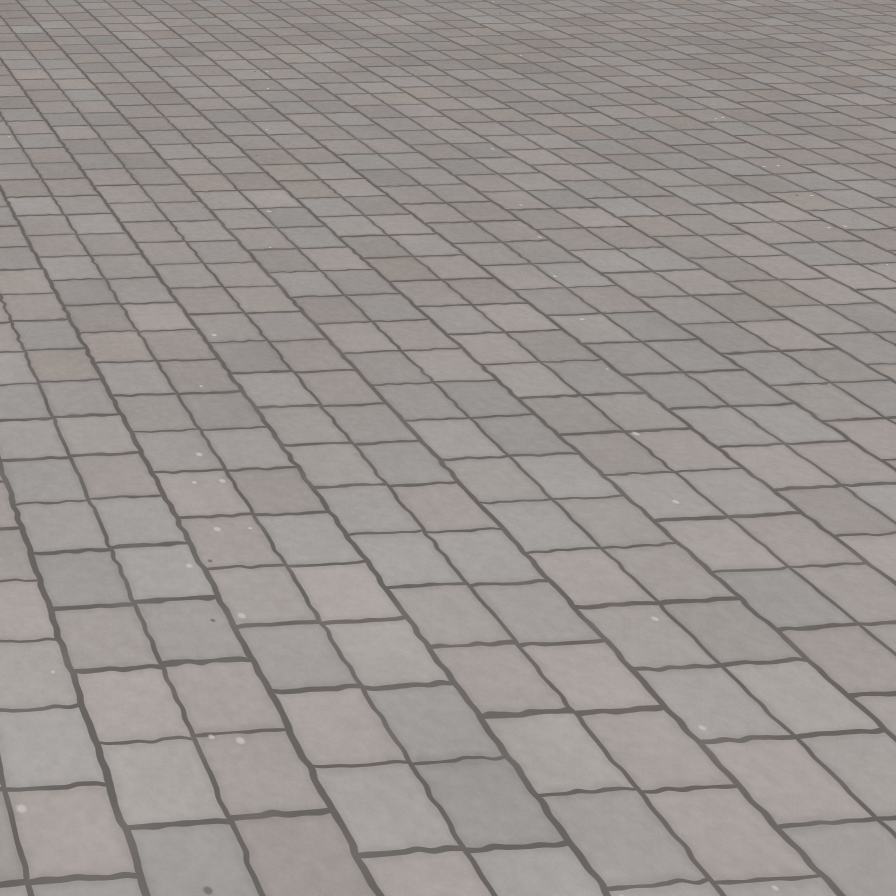
Give the GLSL for this texture, as a Shadertoy shader.

```glsl
// Weathered grey block paving in perspective: paired columns laid in half bond.

// Perspective, in units of the canvas
const vec2  VANISH      = vec2(-0.293, 1.3385); // where the long joints meet
const float COLUMN_STEP = 0.09625;  // column width as a slope from VANISH
const float FIRST_SLOPE = 0.342;    // slope of the long joint numbered zero
const float ROW_SCALE   = 15.5;     // rows per unit of inverse depth
const float ROW_TILT    = 0.0549;   // lean of the cross joints
const float ROW_PHASE   = 0.2;

// Joint widths, in blocks
const float PAIR_JOINT  = 0.075;
const float INNER_JOINT = 0.055;
const float CROSS_JOINT = 0.055;
const float EDGE_WOBBLE = 0.022;

// Colours and wear
const vec3  STONE_NEAR  = vec3(0.643, 0.621, 0.609);
const vec3  STONE_FAR   = vec3(0.588, 0.563, 0.550);
const vec3  JOINT       = vec3(0.405, 0.388, 0.378);
const vec3  SPECK       = vec3(0.780, 0.770, 0.750);
const float BLOCK_VARY  = 0.042;
const float TINT_VARY   = 0.018;
const float STAIN_VARY  = 0.055;
const float GRAIN_VARY  = 0.045;
const float SPECK_SHARE = 0.006;

float hash(vec2 p) {
    return fract(sin(dot(p, vec2(127.1, 311.7))) * 43758.5453);
}

float noise(vec2 p) {
    vec2 i = floor(p), f = fract(p);
    f = f * f * (3.0 - 2.0 * f);
    return mix(mix(hash(i), hash(i + vec2(1, 0)), f.x),
               mix(hash(i + vec2(0, 1)), hash(i + vec2(1, 1)), f.x), f.y);
}

float fbm(vec2 p) {
    float sum = 0.0, amp = 0.5;
    for (int i = 0; i < 4; i++) {
        sum += amp * noise(p);
        p = p * 2.03 + 17.3;
        amp *= 0.5;
    }
    return sum / 0.9375;
}

// Box-filtered coverage of a line, given distance, width and pixel footprint
float lineCover(float dist, float width, float footprint) {
    return clamp((0.5 * (width + footprint) - dist) / footprint,
                 0.0, min(1.0, width / footprint));
}

// Canvas position to paving coordinates: x counts columns, y counts rows
vec2 toGround(vec2 uv) {
    float depth = VANISH.y - uv.y;
    return vec2(((uv.x - VANISH.x) / depth - FIRST_SLOPE) / COLUMN_STEP,
                ROW_SCALE * (1.0 - ROW_TILT * uv.x) / depth);
}

void mainImage(out vec4 fragColor, in vec2 fragCoord) {
    vec2 uv = fragCoord / iResolution.xy;
    vec2 ground = toGround(uv);
    vec2 footprint = fwidth(ground);
    float detail = 1.0 - smoothstep(0.04, 0.3, max(footprint.x, footprint.y));

    // Block layout: every second pair of columns shifts by half a block
    vec2 wobble = vec2(noise(ground * 7.0), noise(ground * 7.0 + 41.0)) - 0.5;
    vec2 grid = ground + 2.0 * EDGE_WOBBLE * detail * wobble;
    float column = floor(grid.x);
    float pairIndex = floor(column / 2.0);
    grid.y -= ROW_PHASE + 0.5 * mod(pairIndex, 2.0);
    grid.y += 0.05 * (hash(vec2(column, 5.0)) - 0.5);
    vec2 block = vec2(column, floor(grid.y));

    // Joints
    vec2 edgeDist = 0.5 - abs(fract(grid) - 0.5);
    float isInner = mod(floor(grid.x + 0.5), 2.0);
    float longWidth = mix(PAIR_JOINT, INNER_JOINT, isInner);
    float crossWidth = CROSS_JOINT
        * (0.7 + 0.6 * hash(vec2(pairIndex, floor(grid.y + 0.5)) + 9.0));
    float joint = max(lineCover(edgeDist.x, longWidth, footprint.x),
                      lineCover(edgeDist.y, crossWidth, footprint.y));
    joint *= 0.78 + 0.3 * noise(ground * 2.3 + 60.0);

    // Stone: distance fade, tone and tint of each block, stains, grain
    vec3 color = mix(STONE_NEAR, STONE_FAR, smoothstep(0.25, 1.0, uv.y));
    color += BLOCK_VARY * (hash(block) - 0.5);
    color += TINT_VARY * (hash(block + 31.0) - 0.5) * vec3(1.0, -0.1, -0.7);
    color += STAIN_VARY * (fbm(ground * 0.55 + 8.0) - 0.5);
    color += GRAIN_VARY * detail * (fbm(ground * 11.0) - 0.5);
    color += 0.3 * GRAIN_VARY * (hash(floor(uv * 512.0)) - 0.5);

    // Dirt gathered beside the joints
    float dirt = 1.0 - smoothstep(0.02, 0.13, min(edgeDist.x, edgeDist.y));
    color -= 0.035 * dirt * detail;

    // Joint filling, then scattered pale and dark specks
    color = mix(color, JOINT, min(joint, 1.0));
    vec2 cell = floor(ground * 3.0);
    vec2 center = 0.3 + 0.4 * vec2(hash(cell + 3.0), hash(cell + 7.0));
    float radius = 0.06 + 0.08 * hash(cell + 13.0);
    float spot = 1.0 - smoothstep(0.5 * radius, 1.5 * radius,
                                  length(fract(ground * 3.0) - center));
    float pick = hash(cell + 77.0);
    color = mix(color, SPECK, 0.8 * spot * step(pick, SPECK_SHARE));
    color = mix(color, JOINT, 0.7 * spot * step(1.0 - SPECK_SHARE, pick));

    fragColor = vec4(clamp(color, 0.0, 1.0), 1.0);
}
```
